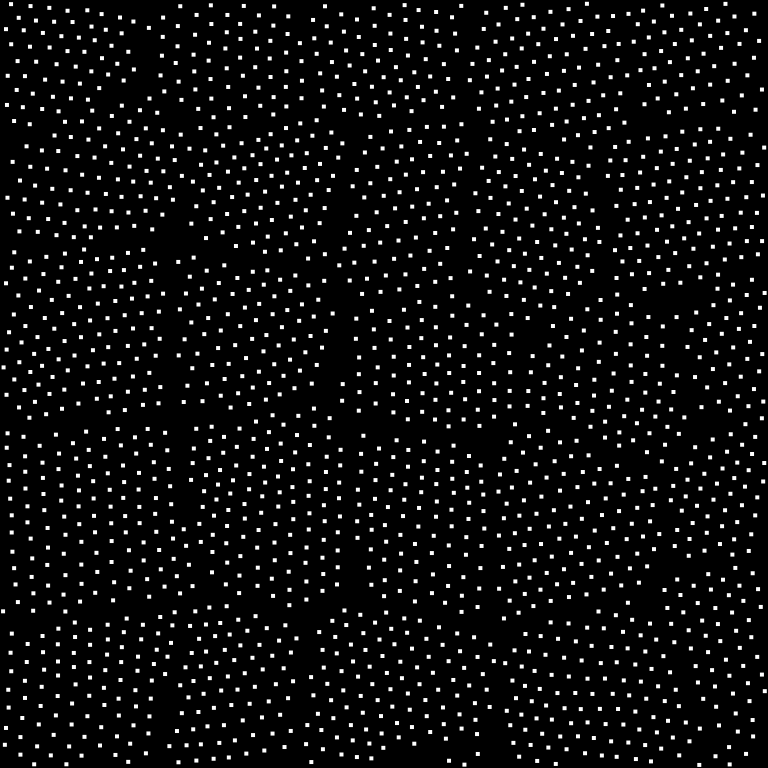
This pattern is drawn by a Shadertoy shader. Its source:

```glsl
const vec3 BACKGROUND = vec3(0.0);
const vec3 DOT_COLOR = vec3(1.0);
const float SPACING = 0.023;      // distance between neighbouring dots
const float DOT_HALF = 0.0026;    // half side of a square dot
const float GRAIN_SIZE = 0.21;    // width of one lattice domain
const float ROW_HEIGHT = 0.8660254;

vec2 hash2(vec2 p) {
    vec2 q = vec2(dot(p, vec2(127.1, 311.7)), dot(p, vec2(269.5, 183.3)));
    return fract(sin(q) * 43758.5453);
}

// Smooth two-channel noise in -1..1
vec2 noise2(vec2 p) {
    vec2 i = floor(p), f = fract(p);
    f = f * f * (3.0 - 2.0 * f);
    vec2 low = mix(hash2(i), hash2(i + vec2(1, 0)), f.x);
    vec2 high = mix(hash2(i + vec2(0, 1)), hash2(i + vec2(1, 1)), f.x);
    return 2.0 * mix(low, high, f.y) - 1.0;
}

mat2 rotation(float angle) {
    float c = cos(angle), s = sin(angle);
    return mat2(c, s, -s, c);
}

vec2 grainSeed(vec2 cell) {
    return (cell + 0.2 + 0.6 * hash2(cell + 5.0)) * GRAIN_SIZE;
}

// Distance from p to the border of its grain (xy: inward direction, z: distance)
vec3 grainBorder(vec2 p, vec2 grain, vec2 seed) {
    vec3 border = vec3(0.0, 0.0, 1e3);
    vec2 base = floor(p / GRAIN_SIZE);
    for (int y = -1; y <= 1; y++)
    for (int x = -1; x <= 1; x++) {
        vec2 cell = base + vec2(x, y);
        if (cell == grain) continue;
        vec2 other = grainSeed(cell);
        vec2 inward = normalize(seed - other);
        float d = dot(p - 0.5 * (seed + other), inward);
        if (d < border.z) border = vec3(inward, d);
    }
    return border;
}

// Box-filtered coverage of an axis-aligned square
float squareCoverage(vec2 offset, float halfSide, float pixel) {
    vec2 c = clamp((halfSide - abs(offset)) / pixel + 0.5, 0.0, 1.0);
    return c.x * c.y;
}

// Hexagonal lattice of one grain, slightly warped and jittered
float grainDots(vec2 p, vec2 grain, vec2 seed, vec2 canvas, float pixel) {
    float angle = 0.5236 + 0.8 * (hash2(grain + 41.0).x - 0.5);
    mat2 turn = rotation(angle);
    vec2 local = (p - seed) * turn / SPACING;
    float row = local.y / ROW_HEIGHT;
    vec2 base = round(vec2(local.x - 0.5 * row, row));
    float coverage = 0.0;
    for (int y = -1; y <= 1; y++)
    for (int x = -1; x <= 1; x++) {
        vec2 id = base + vec2(x, y);
        vec2 site = vec2(id.x + 0.5 * id.y, id.y * ROW_HEIGHT);
        if (distance(site, local) > 1.1) continue;
        vec2 center = seed + turn * site * SPACING;

        // Thin out and push apart the dots along grain borders
        vec3 border = grainBorder(center, grain, seed);
        if (border.z < 0.25 * SPACING) continue;
        center += border.xy * 0.5 * max(0.5 * SPACING - border.z, 0.0);

        center += 0.35 * SPACING * noise2(center / (4.5 * SPACING));
        center += 0.16 * SPACING * (hash2(id + grain * 37.0) - 0.5);
        vec2 edge = min(center, canvas - center);
        if (min(edge.x, edge.y) < 1.5 * DOT_HALF) continue;
        coverage = max(coverage, squareCoverage(p - center, DOT_HALF, pixel));
    }
    return coverage;
}

void mainImage(out vec4 fragColor, in vec2 fragCoord) {
    float pixel = 1.0 / iResolution.y;
    vec2 p = fragCoord * pixel;
    vec2 canvas = iResolution.xy * pixel;
    vec2 base = floor(p / GRAIN_SIZE);

    // Distance to the closest grain seed
    float nearest = 1e3;
    for (int y = -1; y <= 1; y++)
    for (int x = -1; x <= 1; x++)
        nearest = min(nearest, distance(p, grainSeed(base + vec2(x, y))));

    // Draw only the grains that can reach this point
    float coverage = 0.0;
    for (int y = -1; y <= 1; y++)
    for (int x = -1; x <= 1; x++) {
        vec2 grain = base + vec2(x, y);
        vec2 seed = grainSeed(grain);
        if (distance(p, seed) > nearest + 2.0 * SPACING) continue;
        coverage = max(coverage, grainDots(p, grain, seed, canvas, pixel));
    }
    fragColor = vec4(mix(BACKGROUND, DOT_COLOR, coverage), 1.0);
}
```
